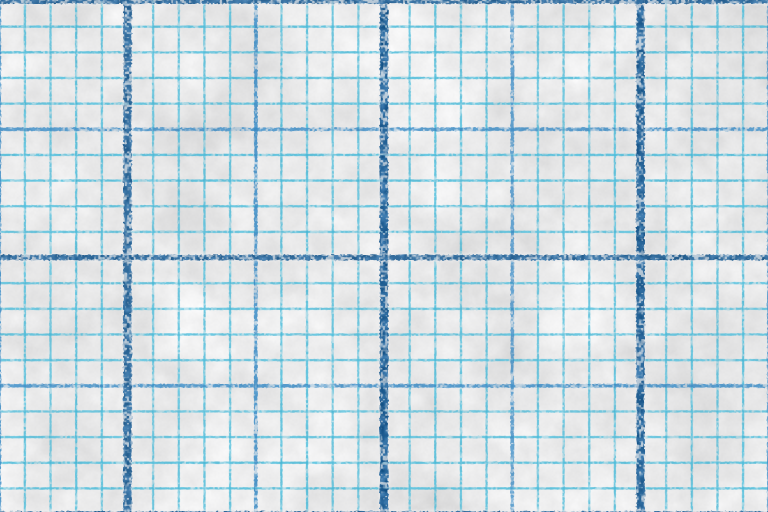
A WebGL 2 fragment shader for this pattern:

```glsl
#version 300 es
precision highp float;
// Worn graph paper: fine cyan squares, a blue line every fifth and a heavy
// dark blue line every tenth. Each axis finds its nearest line and rank;
// value noise frays the edges, flakes the ink and mottles the paper.

#define PITCH 0.0501                        // fine square, in canvas heights
#define CENTRE_Y 0.497                      // height of the middle heavy line
#define WIDTHS_V vec3(0.0044, 0.0068, 0.0160) // fine, fifth, tenth: vertical
#define WIDTHS_H vec3(0.0046, 0.0070, 0.0104) // fine, fifth, tenth: horizontal
#define ROUGHNESS vec3(0.0008, 0.0022, 0.0036) // edge fraying by rank
#define STRENGTH vec3(0.80, 0.82, 0.92)     // ink density by rank
#define GRAIN 290.0                         // ink flecks per canvas height
#define MOTTLE 0.13                         // contrast of the paper clouds
#define PAPER vec3(0.915, 0.915, 0.917)
#define FINE_INK vec3(0.28, 0.73, 0.85)
#define FIFTH_INK vec3(0.22, 0.54, 0.77)
#define TENTH_INK vec3(0.11, 0.37, 0.59)

uniform vec2 u_resolution;
out vec4 fragColor;

float hash(vec2 p) {
    vec3 q = fract(p.xyx * 0.1031);
    q += dot(q, q.yzx + 33.33);
    return fract((q.x + q.y) * q.z);
}

float noise(vec2 p) {
    vec2 i = floor(p), f = fract(p);
    f = f * f * (3.0 - 2.0 * f);
    return mix(mix(hash(i), hash(i + vec2(1, 0)), f.x),
               mix(hash(i + vec2(0, 1)), hash(i + vec2(1, 1)), f.x), f.y);
}

float fbm(vec2 p) {
    float sum = 0.0, amp = 0.5;
    for (int i = 0; i < 4; i++) {
        sum += amp * noise(p);
        p = mat2(1.6, 1.2, -1.2, 1.6) * p + 17.3;
        amp *= 0.5;
    }
    return sum / 0.9375;
}

// 0 for a fine line, 1 for every fifth, 2 for every tenth
int lineRank(float index) {
    if (mod(index, 10.0) < 0.5) return 2;
    return mod(index, 5.0) < 0.5 ? 1 : 0;
}

// Lays the nearest line of one axis over the colour beneath it
vec3 drawLine(vec3 base, float coord, vec2 p, vec3 widths, float seed) {
    float index = round(coord / PITCH);
    int rank = lineRank(index);
    float pixel = 1.0 / u_resolution.y;
    vec2 q = p + seed;

    // Frayed edge
    float fray = (noise(q * GRAIN) - 0.5) * ROUGHNESS[rank];
    float dist = abs(coord - index * PITCH) + fray;
    float halfWidth = 0.5 * widths[rank];
    float soft = 0.6 * pixel + 0.0003;
    float cover = 1.0 - smoothstep(halfWidth - soft, halfWidth + soft, dist);

    // Small flakes gathered into worn patches; heavy ink flakes the most
    float patchy = fbm(q * 48.0);
    float wear = 0.55 * noise(q * GRAIN * 0.8 + 41.0) + 0.45 * patchy;
    float flaking = (rank == 0 ? 0.55 : 0.72) * smoothstep(0.42, 0.75, wear);
    float variation = 0.92 + 0.12 * hash(vec2(index + 60.0, seed));
    float density = min(STRENGTH[rank] * variation, 1.0) * (1.0 - flaking);

    // Dark pools and lighter scuffs within the ink
    vec3 ink = rank == 2 ? TENTH_INK : rank == 1 ? FIFTH_INK : FINE_INK;
    float tone = noise(q * GRAIN * 0.45 + 83.0) - 0.5;
    ink += (rank == 2 ? 0.20 : 0.06) * tone;

    // Bleached margin where the heavy lines interrupt the fine ones
    float margin = rank == 2 ? 1.0 - smoothstep(halfWidth, halfWidth + 0.006, dist) : 0.0;
    base = mix(base, PAPER + 0.01, 0.6 * margin);
    return mix(base, ink, cover * density);
}

void main() {
    vec2 p = gl_FragCoord.xy / u_resolution.y;
    vec2 grid = p - vec2(0.5 * u_resolution.x / u_resolution.y, CENTRE_Y);

    // Mottled paper: broad clouds, small blots and fibre grain
    float clouds = fbm(p * 8.0 + 5.0) - 0.5;
    float blots = fbm(p * 32.0 + 29.0) - 0.5;
    float fibre = noise(p * GRAIN + 7.0) - 0.5;
    vec3 color = PAPER + MOTTLE * (clouds + 0.6 * blots) + 0.010 * fibre;

    // The heavier of the two lines goes on top
    int rankV = lineRank(round(grid.x / PITCH));
    int rankH = lineRank(round(grid.y / PITCH));
    if (rankV > rankH) {
        color = drawLine(color, grid.y, p, WIDTHS_H, 13.0);
        color = drawLine(color, grid.x, p, WIDTHS_V, 3.0);
    } else {
        color = drawLine(color, grid.x, p, WIDTHS_V, 3.0);
        color = drawLine(color, grid.y, p, WIDTHS_H, 13.0);
    }
    fragColor = vec4(clamp(color, 0.0, 1.0), 1.0);
}
```
